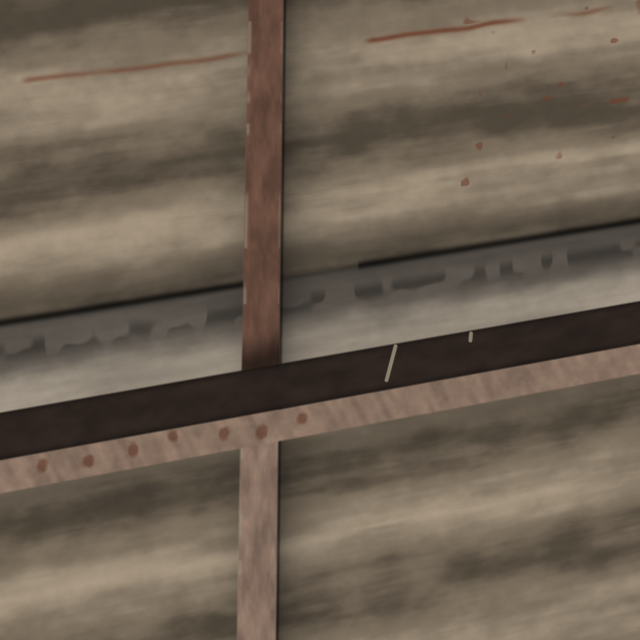
This texture is drawn by a WebGL 1 fragment shader. Its source:

```glsl
precision highp float;
// Weathered corrugated roof sheets seen from below, on a rusty rafter and a tilted purlin.
uniform vec2 u_resolution;

const float SOFT = 0.0025;          // edge softness
const float TILT = 0.21;            // slope of the sheets at the bottom
const float CONVERGE = 0.10;        // loss of slope toward the top
const float UPPER_PERIOD = 0.25;    // corrugation spacing above the purlin
const float UPPER_CREST = 0.84;
const float LOWER_PERIOD = 0.225;   // corrugation spacing below the purlin
const float LOWER_CREST = 0.06;
const float WEB_TOP = 0.355;        // purlin levels at the left border
const float WEB_BOTTOM = 0.281;
const float FLANGE_BOTTOM = 0.229;
const float LAP_LEVEL = 0.495;      // where two sheets overlap
const float RUST_LEVEL = 0.868;

const vec3 SHEET_DARK = vec3(0.31, 0.275, 0.23);
const vec3 SHEET_MID = vec3(0.47, 0.42, 0.355);
const vec3 SHEET_LIGHT = vec3(0.62, 0.56, 0.48);
const vec3 LAP_GREY = vec3(0.35, 0.325, 0.295);
const vec3 LIP_LIGHT = vec3(0.57, 0.53, 0.475);
const vec3 WEB_COLOR = vec3(0.175, 0.14, 0.122);
const vec3 FLANGE_COLOR = vec3(0.52, 0.435, 0.375);
const vec3 RAFTER_UPPER = vec3(0.39, 0.285, 0.235);
const vec3 RAFTER_LOWER = vec3(0.51, 0.425, 0.37);
const vec3 RUST = vec3(0.42, 0.25, 0.18);
const vec3 DRIP = vec3(0.60, 0.56, 0.48);

float hash(vec2 p) {
  vec3 q = fract(p.xyx * 0.1031);
  q += dot(q, q.yzx + 33.33);
  return fract((q.x + q.y) * q.z);
}

float noise(vec2 p) {
  vec2 i = floor(p), f = fract(p);
  f = f * f * (3.0 - 2.0 * f);
  return mix(mix(hash(i), hash(i + vec2(1, 0)), f.x),
             mix(hash(i + vec2(0, 1)), hash(i + vec2(1, 1)), f.x), f.y);
}

float fbm(vec2 p) {
  float sum = 0.0, amp = 0.5;
  for (int i = 0; i < 4; i++) {
    sum += amp * noise(p);
    p = p * 2.03 + 17.1;
    amp *= 0.5;
  }
  return sum / 0.9375;
}

float above(float edge, float v) { return smoothstep(edge - SOFT, edge + SOFT, v); }
float band(float lo, float hi, float v) { return above(lo, v) * (1.0 - above(hi, v)); }
float ridge(float center, float width, float v) {
  float d = (v - center) / width;
  return exp(-d * d);
}

float segment(vec2 p, vec2 a, vec2 b) {
  vec2 ab = b - a;
  return length(p - a - ab * clamp(dot(p - a, ab) / dot(ab, ab), 0.0, 1.0));
}

// Corrugated sheet; s = (distance across, level on the slope)
vec3 sheet(vec2 s, float upper) {
  float streak = fbm(vec2(s.x * 5.0, s.y * 38.0) + 40.0);
  float blotch = fbm(s * vec2(18.0, 26.0) + 90.0);
  float level = s.y + 0.025 * (noise(s * vec2(5.0, 9.0)) - 0.5);
  float phase = mix((level - LOWER_CREST) / LOWER_PERIOD, (level - UPPER_CREST) / UPPER_PERIOD, upper);
  float tone = 0.5 + 0.34 * cos(6.28318 * phase) + 0.5 * (streak - 0.5) + 0.42 * (blotch - 0.5);
  tone -= 0.22 * smoothstep(0.92, 1.0, s.y);
  vec3 col = mix(SHEET_DARK, SHEET_MID, smoothstep(0.0, 0.5, tone));
  col = mix(col, SHEET_LIGHT, smoothstep(0.45, 1.05, tone));

  // pale scuffs along the crests
  float crest = ridge(LOWER_CREST, 0.009, level) * (1.0 - upper) + 0.7 * upper * ridge(0.62, 0.018, level);
  col = mix(col, SHEET_LIGHT * 1.06, 0.75 * crest * smoothstep(0.35, 0.65, streak));

  // grey overlap, its pale lip and the dark gap
  float lap = upper * (1.0 - above(LAP_LEVEL, s.y));
  vec3 lip = mix(LIP_LIGHT, LAP_GREY, smoothstep(0.385, 0.435, s.y + 0.02 * (blotch - 0.5)));
  lip *= 0.84 + 0.32 * streak;
  lip *= 1.0 - 0.3 * ridge(0.449, 0.013, s.y) * smoothstep(0.45, 0.65, noise(s * vec2(48.0, 35.0)));
  col = mix(col, lip, lap);
  float gapFade = 1.0 - 0.65 * band(0.43, 0.56, s.x);
  col *= 1.0 - upper * gapFade * 0.68 * ridge(LAP_LEVEL, 0.0065, s.y);
  col *= 1.0 - 0.25 * upper * ridge(LAP_LEVEL + 0.025, 0.032, s.y);

  // broken rust line and scattered specks
  float wobble = 0.006 * (noise(vec2(s.x * 22.0, 3.0)) - 0.5);
  float rustLine = ridge(RUST_LEVEL, 0.0045, s.y + wobble) * smoothstep(0.32, 0.62, noise(vec2(s.x * 13.0, 8.0)));
  rustLine *= mix(0.55, 0.85, band(0.52, 0.82, s.x));
  float specks = smoothstep(0.86, 0.95, noise(s * 48.0 + 7.0)) * step(0.72, s.x) * step(0.55, s.y);
  return mix(col, RUST, max(rustLine, 0.6 * specks));
}

void main() {
  vec2 p = gl_FragCoord.xy / u_resolution;
  float level = (p.y - TILT * p.x) / (1.0 - CONVERGE * p.x);
  vec2 s = vec2(p.x, level);
  float upper = above(0.5 * (WEB_TOP + WEB_BOTTOM), level);
  float grain = fbm(p * 65.0);
  float left = 0.370 + 0.018 * p.y, right = 0.432 + 0.012 * p.y;

  // sheets with shade beside the rafter and under the flange
  vec3 col = sheet(s, upper);
  col *= 1.0 - 0.42 * above(right, p.x) * exp(-max(p.x - right, 0.0) / 0.035);
  col *= 1.0 - 0.14 * (1.0 - above(left, p.x)) * exp(-max(left - p.x, 0.0) / 0.03);
  col *= 1.0 - 0.22 * (1.0 - upper) * smoothstep(0.13, FLANGE_BOTTOM, level);

  // rafter with worn edges, darker where it meets the purlin
  float wear = fbm(p * vec2(75.0, 24.0));
  vec3 rafter = mix(RAFTER_LOWER, RAFTER_UPPER, upper) * (0.78 + 0.44 * wear);
  float chips = smoothstep(0.45, 0.65, noise(vec2(p.y * 45.0, 5.0)));
  rafter = mix(rafter, DRIP, 0.5 * chips * (ridge(left + 0.003, 0.003, p.x) + 0.5 * ridge(right - 0.003, 0.002, p.x)));
  rafter *= 1.0 - 0.55 * upper * (1.0 - smoothstep(0.36, 0.42, level));
  col = mix(col, rafter, band(left, right, p.x));
  col *= 1.0 - 0.5 * ridge(right + 0.001, 0.0025, p.x);

  // purlin flange: slanted brush marks and rust spots
  float brush = noise(vec2((p.x + 0.45 * level) * 105.0, level * 14.0));
  vec3 flange = FLANGE_COLOR * (0.84 + 0.16 * brush + 0.16 * grain);
  for (int i = 0; i < 7; i++) {
    float k = float(i);
    vec2 spot = vec2(0.04 + 0.07 * k + 0.03 * hash(vec2(k, 2.0)), 0.245 + 0.025 * hash(vec2(k, 9.0)));
    float d = length((s - spot) * vec2(1.0, 0.75)) + 0.007 * (grain - 0.5);
    flange = mix(flange, RUST * 0.85, 0.6 * (1.0 - smoothstep(0.004, 0.011, d)));
  }
  col = mix(col, flange, band(FLANGE_BOTTOM, WEB_BOTTOM, level));

  // purlin web with pale drips
  vec3 web = WEB_COLOR * (0.82 + 0.36 * fbm(s * vec2(28.0, 50.0)));
  web *= 1.0 - 0.3 * (ridge(WEB_TOP, 0.006, level) + ridge(WEB_BOTTOM, 0.006, level));
  float drip = min(segment(p, vec2(0.618, 0.459), vec2(0.604, 0.406)), segment(p, vec2(0.736, 0.479), vec2(0.735, 0.468)));
  web = mix(web, DRIP, 0.85 * (1.0 - smoothstep(0.0015, 0.0045, drip)));
  col = mix(col, web, band(WEB_BOTTOM, WEB_TOP, level));

  gl_FragColor = vec4(col * (0.96 + 0.08 * grain), 1.0);
}
```
